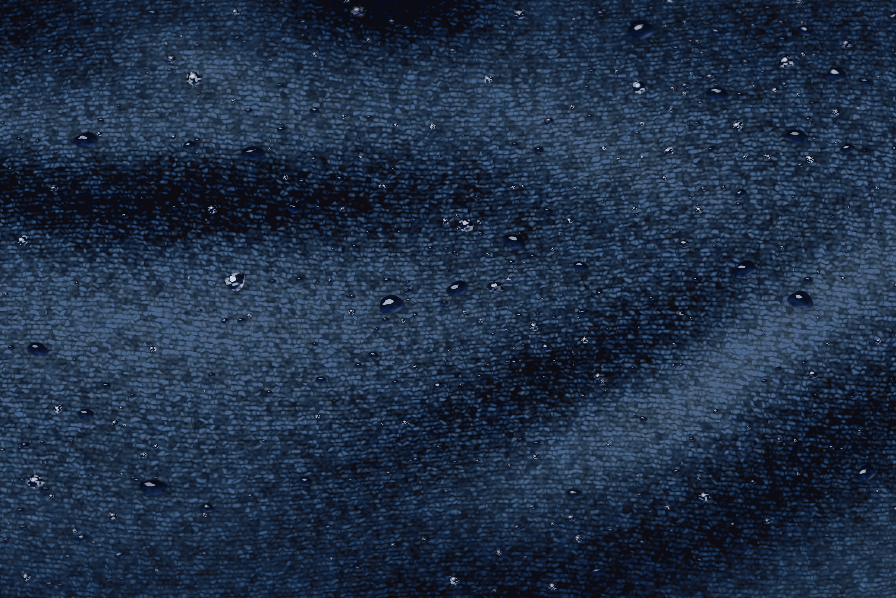
Give the GLSL for this texture, as a WebGL 1 fragment shader.

```glsl
precision highp float;
// Folded navy knit cloth with scattered water drops and a shallow focus.
uniform vec2 u_resolution;

// Cloth tones from shadow to light
const vec3 INK   = vec3(0.035, 0.045, 0.09);
const vec3 NAVY  = vec3(0.06, 0.12, 0.22);
const vec3 SLATE = vec3(0.12, 0.20, 0.30);
const vec3 STEEL = vec3(0.20, 0.29, 0.39);
const vec3 MIST  = vec3(0.28, 0.37, 0.49);
const vec3 DYE   = vec3(-0.04, 0.0, 0.06);  // shift of the bluer threads
// Water
const vec3 DROP_DARK = vec3(0.015, 0.03, 0.09);
const vec3 DROP_BLUE = vec3(0.07, 0.19, 0.42);
const vec3 GLINT     = vec3(0.82, 0.87, 0.94);

const vec2  STITCHES   = vec2(105.0, 124.0);  // per canvas height
const float BASE_TONE  = 2.12;
const float FOLD_DEPTH = 1.5;
const float GRAIN      = 1.15;
const float FOCUS_Y    = 0.53;
const float SHARP_BLUR = 0.0015;
const float SOFT_BLUR  = 0.005;

float hash(vec2 p) {
  return fract(sin(dot(p, vec2(127.1, 311.7))) * 43758.55);
}

vec2 turn(vec2 p, float a) {
  float c = cos(a), s = sin(a);
  return vec2(c * p.x + s * p.y, c * p.y - s * p.x);
}

float noise(vec2 p) {
  vec2 i = floor(p), f = fract(p);
  f = f * f * (3.0 - 2.0 * f);
  return mix(mix(hash(i), hash(i + vec2(1, 0)), f.x),
             mix(hash(i + vec2(0, 1)), hash(i + 1.0), f.x), f.y);
}

// Soft tilted lobe of light or shade
float lobe(vec2 p, vec2 centre, vec2 size, float angle) {
  vec2 q = turn(p - centre, angle) / size;
  return exp(-dot(q, q));
}

float folds(vec2 p) {
  p.y += 0.012 * sin(p.x * 7.0) + 0.006 * sin(p.x * 15.0 + p.y * 9.0);
  float t = -2.4 * lobe(p, vec2(0.65, 1.00), vec2(0.16, 0.09), 0.0);
  t -= 1.5 * lobe(p, vec2(0.25, 0.67), vec2(0.60, 0.075), -0.03);
  t += 0.6 * lobe(p, vec2(0.25, 0.79), vec2(0.45, 0.05), 0.0);
  t += 0.8 * lobe(p, vec2(0.30, 0.46), vec2(0.50, 0.12), 0.0);
  t += 1.2 * lobe(p, vec2(1.25, 0.42), vec2(0.45, 0.08), 0.55);
  t -= 1.2 * lobe(p, vec2(0.97, 0.39), vec2(0.40, 0.08), 0.45);
  t -= 1.2 * lobe(p, vec2(1.32, 0.20), vec2(0.45, 0.11), 0.50);
  t += 0.6 * lobe(p, vec2(1.02, 0.75), vec2(0.30, 0.08), -0.4);
  t -= 0.7 * lobe(p, vec2(1.30, 0.96), vec2(0.40, 0.10), -0.1);
  t -= 1.2 * lobe(p, vec2(0.05, 0.98), vec2(0.28, 0.08), 0.0);
  t += 0.7 * lobe(p, vec2(0.32, 0.91), vec2(0.20, 0.05), -0.4);
  t -= 1.0 * lobe(p, vec2(0.75, 0.00), vec2(0.32, 0.17), 0.0);
  return t - 0.5 * lobe(p, vec2(0.10, 0.00), vec2(0.30, 0.10), 0.0);
}

vec3 clothTone(float t) {
  vec3 c = mix(INK, NAVY, clamp(t, 0.0, 1.0));
  c = mix(c, SLATE, clamp(t - 1.0, 0.0, 1.0));
  c = mix(c, STEEL, clamp(t - 2.0, 0.0, 1.0));
  return mix(c, MIST, clamp(t - 3.0, 0.0, 1.3));
}

vec3 cloth(vec2 p, float defocus) {
  // Staggered ragged stitches that bend with the folds
  vec2 q = p + 0.016 * vec2(sin(p.y * 9.0 + p.x * 3.0), sin(p.x * 6.0 - p.y * 4.0));
  q = q * STITCHES + vec2(1.1, 0.6) * vec2(noise(p * 110.0), noise(p * 110.0 + 9.0));
  q.x += 0.5 * mod(floor(q.y), 2.0);
  vec2 bump = sin(3.14159 * fract(q));
  float thread = hash(floor(q));
  float loop = bump.y * mix(0.35, 1.0, bump.x);
  float fuzz = noise(p * vec2(190.0, 230.0)) - 0.5;
  float grain = loop * (1.9 + 3.2 * (thread - 0.5)) - 0.95 + 1.5 * fuzz;
  float mottle = noise(p * 75.0) + noise(p * 38.0 + 5.0) - 1.0;
  float tone = BASE_TONE + FOLD_DEPTH * folds(p) + 0.5 * mottle;
  tone += GRAIN * grain * mix(1.0, 0.6, defocus);
  return clothTone(tone) + DYE * (thread * loop - 0.3 + 0.3 * mottle);
}

// Drops gather in drifting patches
float cluster(vec2 p) {
  float drift = 0.5 + 0.25 * sin(p.x * 8.0 + p.y * 5.0) + 0.25 * sin(p.y * 11.0 - p.x * 5.0);
  return 0.15 + 0.45 * drift + 0.7 * lobe(p, vec2(0.8, 0.52), vec2(0.3, 0.16), -0.3)
       + 0.7 * lobe(p, vec2(1.25, 0.85), vec2(0.3, 0.14), -0.3);
}

vec3 addDrops(vec3 col, vec2 p, float cell, float share, float blur) {
  for (int j = -1; j <= 1; j++) for (int i = -1; i <= 1; i++) {
    vec2 id = floor(p / cell) + vec2(float(i), float(j));
    vec2 key = id + cell * 731.0;
    float size = hash(key + 3.7), clear = hash(key + 8.3);
    vec2 centre = (id + 0.15 + 0.7 * vec2(hash(key), hash(key + 17.3))) * cell;
    float present = step(hash(key + 41.9), share * cluster(centre));
    float r = cell * mix(0.08, 0.18, size * size), e = blur / r;
    vec2 q = turn(p - centre, 0.7 * (hash(key + 5.1) - 0.4)) / r;
    q /= vec2(mix(1.35, 0.85, clear), 0.8);
    float d = length(q) + 0.14 * sin(q.x * 3.0 + size * 9.0) * sin(q.y * 2.5 + clear * 7.0);
    // Contact shadow, lens body, lower glow and broken glints
    col *= 1.0 - 0.4 * present * lobe(q, vec2(0.15, -0.4), vec2(1.3, 1.0), 0.0);
    float body = present * (1.0 - smoothstep(1.0 - e, 1.0 + e, d));
    float ripple = noise(q * 3.5 + key);
    float glow = smoothstep(0.5, -0.8, q.y) * (0.2 + 0.8 * ripple);
    vec3 water = mix(DROP_DARK, DROP_BLUE, glow);
    water = mix(water, GLINT, 0.8 * smoothstep(0.45, 0.8, ripple) * smoothstep(0.5, 0.8, clear));
    col = mix(col, water, 0.88 * body);
    float spot = length((q - vec2(-0.2, 0.4)) / vec2(0.36, 0.2 + 0.15 * clear)) + ripple - 0.4;
    float spark = 1.0 - smoothstep(1.0 - 2.0 * e, 1.0 + 2.0 * e, spot);
    float rim = lobe(q, vec2(0.35, -0.72), vec2(0.45, 0.16), 0.35);
    col = mix(col, GLINT, present * clamp(spark * (0.6 + 0.4 * clear) + 0.5 * clear * rim, 0.0, 1.0));
  }
  return col;
}

void main() {
  vec2 p = gl_FragCoord.xy / u_resolution.y;
  float defocus = smoothstep(0.18, 0.52, abs(p.y - FOCUS_Y));
  float blur = max(mix(SHARP_BLUR, SOFT_BLUR, defocus), 0.6 / u_resolution.y);
  vec3 col = addDrops(cloth(p, defocus), p, 0.027, 0.36, blur);
  col = addDrops(col, p, 0.055, 0.55, blur);
  col = addDrops(col, p, 0.115, 0.70, blur);
  gl_FragColor = vec4(clamp(col, 0.0, 1.0), 1.0);
}
```
